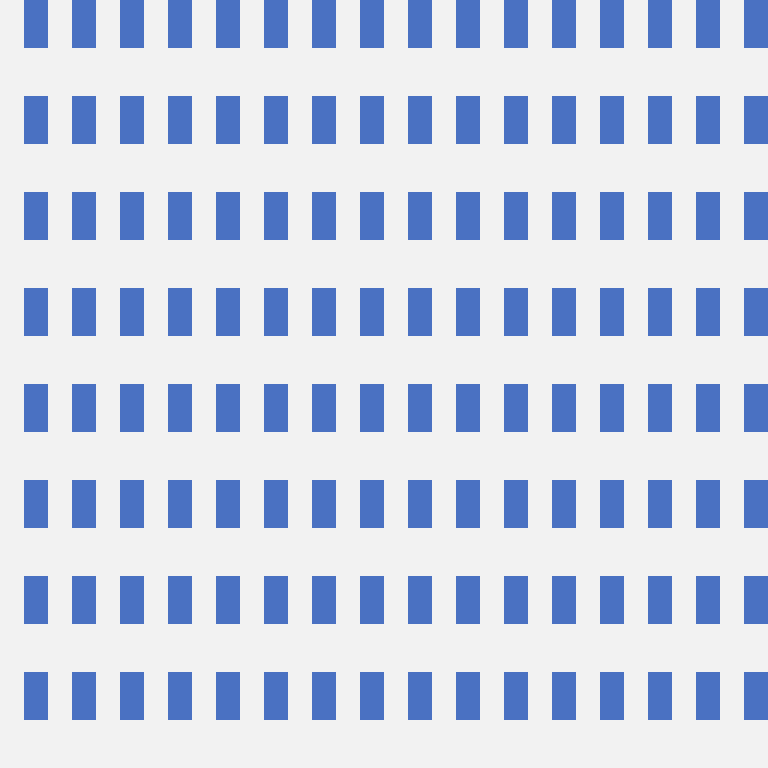
Write a Shadertoy shader that draws this pattern.

```glsl
// Rows of upright blue bars on a pale ground, in a regular grid.
// Each cell holds one box, measured by a wrapped distance per axis, so the
// grid tiles; edges are smoothed by the share of each pixel the box covers.

#define REPEATS     vec2(16.0, 8.0)    // cells across and down
#define BAR_CENTER  vec2(0.75, 0.75)   // in cell units
#define BAR_SIZE    vec2(0.5, 0.5)     // in cell units
#define GROUND      vec3(0.949, 0.949, 0.949)
#define BAR_COLOR   vec3(0.290, 0.445, 0.760)

// Coverage of the repeated bar at a point given in cell units
float barCoverage(vec2 cellPos, vec2 pixelSize) {
    vec2 offset = abs(fract(cellPos - BAR_CENTER + 0.5) - 0.5);
    vec2 edgeDist = offset - 0.5 * BAR_SIZE;
    vec2 cover = clamp(0.5 - edgeDist / pixelSize, 0.0, 1.0);
    return cover.x * cover.y;
}

void mainImage(out vec4 fragColor, in vec2 fragCoord) {
    vec2 pixelSize = REPEATS / iResolution.xy;
    float bar = barCoverage(fragCoord * pixelSize, pixelSize);
    fragColor = vec4(mix(GROUND, BAR_COLOR, bar), 1.0);
}
```
